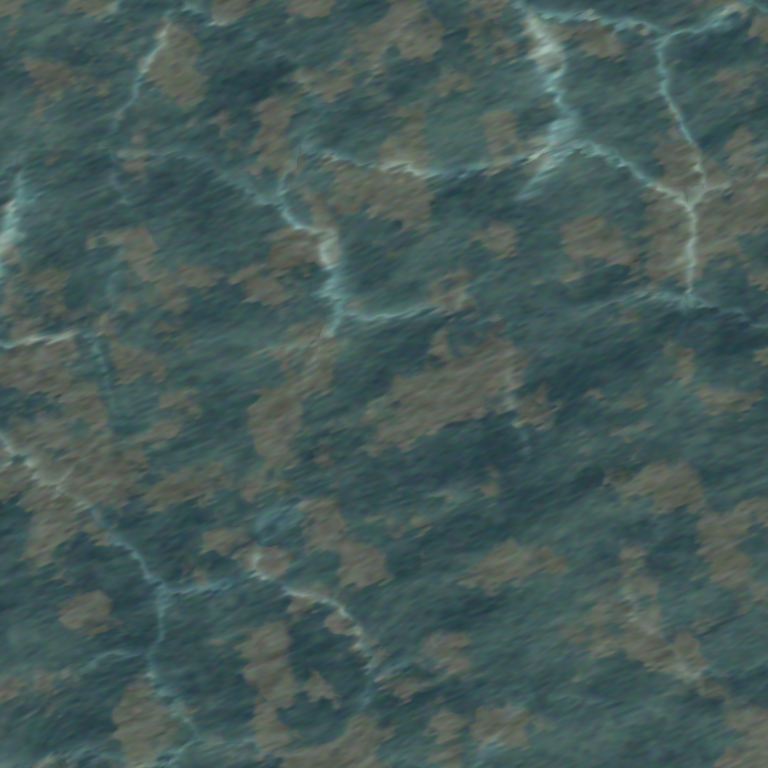
A WebGL 1 fragment shader for this texture:

```glsl
precision highp float;
// Shallow water: caustic light lines over a mottled teal and brown bed, brushed by slanted ripples.

uniform vec2 u_resolution;

vec2 hash2(vec2 cell) {
  vec3 q = fract(cell.xyx * vec3(0.1031, 0.1030, 0.0973));
  q += dot(q, q.yzx + 33.33);
  return fract((q.xx + q.yz) * q.zy);
}

float noise(vec2 p) {
  vec2 i = floor(p), f = fract(p);
  f = f * f * (3.0 - 2.0 * f);
  float low = mix(hash2(i).x, hash2(i + vec2(1.0, 0.0)).x, f.x);
  float high = mix(hash2(i + vec2(0.0, 1.0)).x, hash2(i + vec2(1.0, 1.0)).x, f.x);
  return mix(low, high, f.y);
}

float fbm(vec2 p) {
  float sum = 0.0, amplitude = 0.53;
  for (int i = 0; i < 4; i++) {
    sum += amplitude * noise(p);
    p = mat2(1.6, 1.2, -1.2, 1.6) * p + 17.3;
    amplitude *= 0.5;
  }
  return sum;
}

// Distance to the border between the two nearest cell centres
float cellBorder(vec2 p) {
  vec2 base = floor(p), nearest = vec2(0.0), second = vec2(0.0);
  float d1 = 9.0, d2 = 9.0;
  for (int y = -1; y <= 1; y++) {
    for (int x = -1; x <= 1; x++) {
      vec2 cell = base + vec2(float(x), float(y));
      vec2 offset = cell + 0.1 + 0.8 * hash2(cell) - p;
      float d = dot(offset, offset);
      if (d < d1) {
        d2 = d1; second = nearest;
        d1 = d; nearest = offset;
      } else if (d < d2) {
        d2 = d; second = offset;
      }
    }
  }
  return 0.5 * (d2 - d1) / max(length(second - nearest), 0.01);
}

void main() {
  vec2 p = gl_FragCoord.xy / min(u_resolution.x, u_resolution.y);

  // Ripple axes: x runs along the strokes, rising to the right
  vec2 bent = p + 0.012 * vec2(noise(p * 9.0), noise(p * 9.0 + 40.0));
  vec2 along = mat2(0.92, -0.39, 0.39, 0.92) * bent;
  float broad = noise(along * vec2(30.0, 100.0)) - 0.5;
  float fine = noise(along * vec2(75.0, 230.0) + 60.0) - 0.5;
  float ripple = 0.6 * broad + 0.5 * fine;

  // Dark and light water
  vec2 rough = p + 0.012 * vec2(broad, fine);
  float shade = fbm(along * vec2(9.0, 22.0) + 5.0) - 0.5;
  float swell = noise(p * 3.5 + 21.0) - 0.5;
  float tone = 0.5 + 1.3 * shade + 0.3 * swell + 0.55 * ripple;
  vec3 color = mix(vec3(0.165, 0.262, 0.285), vec3(0.290, 0.395, 0.380), clamp(tone, 0.0, 1.0));

  // Brown patches on the bed
  float bed = fbm(rough * vec2(17.0, 19.0) + 80.0) + 0.22 * (noise(p * 4.0 + 12.0) - 0.5);
  float patches = smoothstep(0.49, 0.66, bed + 0.08 * ripple);
  color = mix(color, vec3(0.405, 0.405, 0.350) + 0.10 * ripple, 0.68 * patches);

  // Caustic net, broken up and stronger toward the top
  vec2 warp = vec2(fbm(p * 5.0 + 3.0), fbm(p * 5.0 + 31.0)) - 0.5;
  float border = cellBorder((rough + 0.16 * warp) * vec2(4.6, 5.2) + 7.0);
  float fade = smoothstep(0.30, 0.78, noise(p * 4.5 + 50.0)) * mix(0.55, 1.15, p.y);
  float core = exp(-border * border / 0.0012);
  float halo = exp(-border / 0.09);
  color += fade * (0.8 + 0.8 * ripple) * (core * vec3(0.13, 0.18, 0.175) + halo * vec3(0.065, 0.080, 0.078));

  // Faint tinted grain that follows the strokes
  vec2 grainAt = along * vec2(110.0, 210.0);
  vec3 grain = vec3(noise(grainAt), noise(grainAt + 90.0), noise(grainAt + 170.0)) - 0.5;
  color += 0.045 * grain + 0.035 * ripple + vec3(0.008, 0.004, 0.003);

  gl_FragColor = vec4(color, 1.0);
}
```
